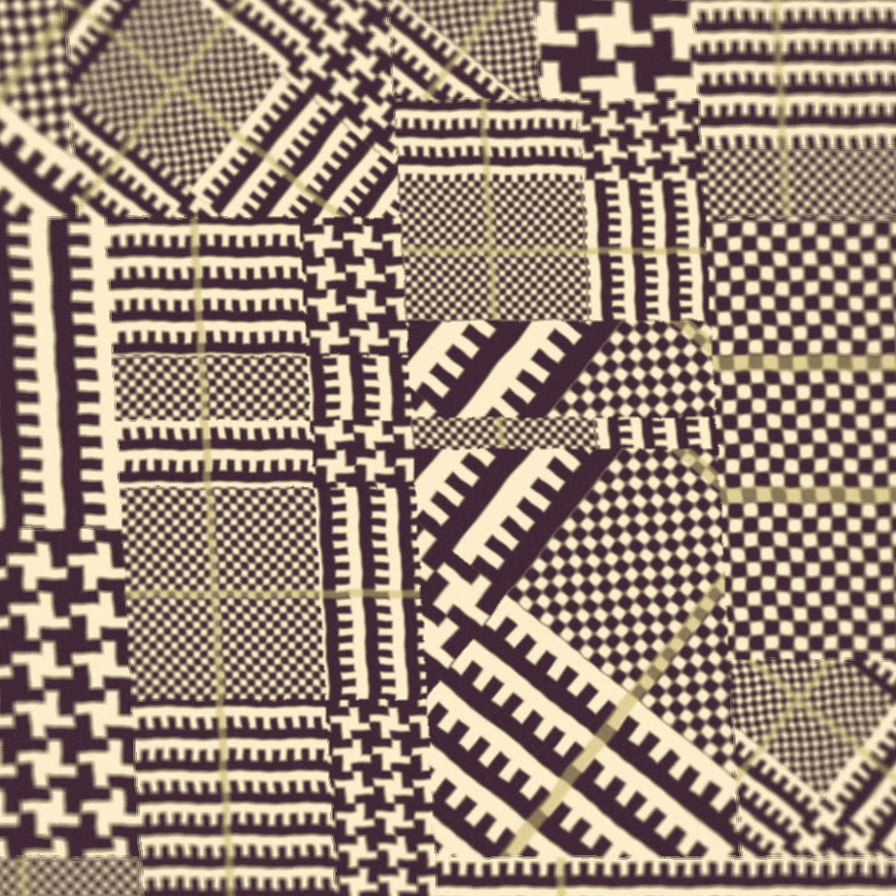
Reproduce this pattern procedurally as a Shadertoy shader.

```glsl
// Soft-focus patchwork of glen plaid cloth: houndstooth, combs, checks and overcheck lines.
#define INK vec3(0.26, 0.155, 0.215)
#define CREAM vec3(1.0, 0.93, 0.80)
#define STRAW vec3(0.87, 0.79, 0.58)
#define COARSE vec2(2.7, 2.2)   // coarse stripe period, in fine periods
#define SHEAR 0.055             // lean of the vertical seams
#define TURN 0.70               // angle of the bias-cut pieces
#define EDGE_SOFT 0.0018        // softness of the printed edges
#define FOCUS_BLUR 0.0011       // blur at the centre
#define RIM_BLUR 0.0017         // blur added towards the rim
#define WARMTH vec3(-0.025, 0.0, -0.05)
#define GRAIN 0.035

const float TAU = 6.2831853;
const vec2 NONE = vec2(-3.0, -2.95);
const vec2 ALL = vec2(-9.0, 9.0);

// One piece of cloth: fine threads lie inside the spans, coarse ones outside.
struct Cloth { vec2 origin; float turn; float size; vec2 spanX; vec2 spanY; };

float hash(vec2 p) {
    return fract(sin(dot(p, vec2(127.1, 311.7))) * 43758.5);
}

// Signed shapes, positive on the light yarn, in fine periods.
float check(vec2 t) {
    vec2 s = sin(TAU * t);
    return (s.x * s.y - 0.08) / TAU;
}

float comb(float across, float along, float period) {
    float f = fract(across);
    float spine = max(min(f, 0.32 - f), f - 1.0) * period;
    float tooth = min(min(f, 0.67 - f) * period, (sin(TAU * along) - 0.05) / 5.0);
    return max(spine, tooth);
}

// Square body with four pinwheel arms.
float houndstooth(vec2 t) {
    vec2 g = fract(t) - 0.5;
    float d = 0.25 - max(abs(g.x), abs(g.y));
    for (int i = 0; i < 4; i++) {
        vec2 arm = vec2(0.125, 0.25) - abs(g - vec2(-0.125, 0.25));
        d = max(d, min(arm.x, arm.y));
        g = vec2(g.y, -g.x);
    }
    return (d - 0.012) * COARSE.y;
}

// Seams of the patchwork, measured from the top left.
Cloth clothAt(vec2 p) {
    vec2 o = vec2(0.0);
    if (p.x < 0.461 && p.y < 0.243) {
        if (p.x < 0.10) return Cloth(vec2(0.02, 0.11), TURN, 0.026, vec2(-1.0, 1.0), vec2(-1.0, 0.0));
        return Cloth(vec2(0.218, 0.094), TURN, 0.0155, vec2(-0.085, 0.085), vec2(-0.085, 0.085));
    }
    if (p.x < 0.1315) {
        if (p.y > 0.957) return Cloth(o, 0.0, 0.016, ALL, ALL);
        return Cloth(o, 0.0, 0.025, NONE, vec2(-1.0, 0.59));
    }
    if (p.x < 0.461) {
        vec2 span = p.y < 0.508 ? vec2(0.397, 0.469) : vec2(0.544, 0.781);
        return Cloth(o, 0.0, 0.0163, vec2(0.112, 0.348), span);
    }
    if (p.y > 0.957) return Cloth(o, 0.0, 0.018, vec2(-1.0, 2.2), NONE);
    if (p.x > 0.801) {
        if (p.y < 0.243) return Cloth(o, 0.0, 0.0160, vec2(0.74, 1.046), vec2(0.165, 0.4));
        if (p.y < 0.479) return Cloth(o, 0.0, 0.033, ALL, vec2(0.2, 0.612));
        if (p.y < 0.736) return Cloth(o, 0.0, 0.033, ALL, vec2(0.354, 0.75));
        return Cloth(vec2(0.876, 0.781), TURN, 0.0155, vec2(-0.085, 0.085), vec2(-0.07, 0.07));
    }
    if (p.y < 0.111) {
        if (p.x > 0.624) return Cloth(o, 0.0, 0.031, NONE, NONE);
        return Cloth(vec2(0.566, 0.026), TURN, 0.0155, vec2(-0.2, 0.2), vec2(-0.2, 0.04));
    }
    if (p.y < 0.358) return Cloth(o, 0.0, 0.0140, vec2(0.454, 0.666), vec2(0.202, 0.358));
    if (p.y > 0.466 && p.y < 0.501)
        return Cloth(o, 0.0, 0.0140, vec2(0.454, 0.666), vec2(0.466, 0.501));
    vec2 corner = p.y < 0.48 ? vec2(0.565, 0.521) : vec2(0.557, 0.664);
    return Cloth(corner, TURN, 0.0285, vec2(0.0, 0.352), vec2(-0.508, 0.0));
}

// Overcheck line along the middle of a wide fine span.
float overcheck(float x, vec2 span, float size) {
    float away = abs(x - 0.5 * (span.x + span.y)) - 0.27 * size;
    return step(0.1, span.y - span.x) * (1.0 - smoothstep(-EDGE_SOFT, EDGE_SOFT, away));
}

vec3 plaid(vec2 p) {
    Cloth c = clothAt(p);
    float cs = cos(c.turn), sn = sin(c.turn);
    vec2 d = p - c.origin;
    vec2 q = vec2(cs * d.x + sn * d.y, cs * d.y - sn * d.x);
    vec2 t = q / c.size, b = t / COARSE;
    bool fineX = q.x > c.spanX.x && q.x < c.spanX.y;
    bool fineY = q.y > c.spanY.x && q.y < c.spanY.y;
    float facing = c.turn > 0.0 ? 1.0 : -1.0;

    float shape;
    if (fineX && fineY) shape = check(t);
    else if (fineX) shape = comb(b.y, t.x, COARSE.y);
    else if (fineY) shape = comb(facing * b.x, t.y, COARSE.x);
    else shape = houndstooth(b);

    float light = smoothstep(-EDGE_SOFT, EDGE_SOFT, shape * c.size);
    float line = max(overcheck(q.x, c.spanX, c.size), overcheck(q.y, c.spanY, c.size));
    return mix(mix(INK, CREAM, light), STRAW, (0.5 + 0.35 * light) * line);
}

void mainImage(out vec4 fragColor, in vec2 fragCoord) {
    vec2 uv = fragCoord / iResolution.xy;
    vec2 p = vec2(uv.x, 1.0 - uv.y);
    p.x -= SHEAR * (p.y - 0.5);
    // slightly uneven weave
    p += 0.0008 * sin(p.yx * vec2(97.0, 83.0)) + 0.0003 * sin(p.yx * 290.0 + p * 130.0);

    // lens blur, averaged over a small square
    float blur = FOCUS_BLUR + RIM_BLUR * smoothstep(0.28, 0.68, length(uv - vec2(0.52, 0.48)));
    vec3 color = vec3(0.0);
    for (int i = 0; i < 9; i++) {
        vec2 offset = vec2(i % 3, i / 3) - 1.0;
        color += plaid(p + offset * blur) / 9.0;
    }
    // half tones turn brown
    float tone = clamp((color.r - INK.r) / (CREAM.r - INK.r), 0.0, 1.0);
    color += WARMTH * 4.0 * tone * (1.0 - tone);
    color += GRAIN * (hash(floor(uv * 512.0)) - 0.5);
    fragColor = vec4(color, 1.0);
}
```
